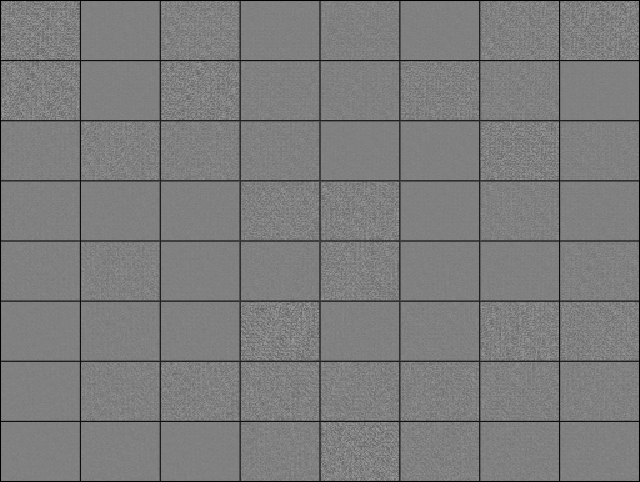
This pattern is drawn by a WebGL 2 fragment shader. Its source:

```glsl
#version 300 es
precision highp float;
// An 8 by 8 grid of mid-grey panels parted by thin black lines.
// Each panel holds fine monochrome grain; a hash of the panel's
// column and row sets how strong its grain is.

uniform vec2 u_resolution;
out vec4 fragColor;

float hash(vec2 p) {
    return fract(sin(dot(p, vec2(127.1, 311.7))) * 43758.5453);
}

// Sum of two hashes: triangular noise from -1 to 1
float grainNoise(vec2 p) {
    return hash(p) + hash(p + vec2(37.3, 91.7)) - 1.0;
}

void main() {
    // Canvas width is one unit
    vec2 p = gl_FragCoord.xy / u_resolution.x;
    float pixel = 1.0 / u_resolution.x;
    vec2 canvas = vec2(1.0, u_resolution.y / u_resolution.x);

    // Inset the grid so that the outer lines stay whole
    float halfLine = 0.0008;
    vec2 panelSize = (canvas - 2.0 * halfLine) / 8.0;
    vec2 grid = (p - halfLine) / panelSize;
    vec2 panel = clamp(floor(grid), 0.0, 7.0);

    // Grain, with its own strength in every panel
    float strength = hash(panel + vec2(5.2, 1.3));
    float amplitude = mix(0.018, 0.13, strength * strength);
    float grey = 0.503 + amplitude * grainNoise(floor(p * 512.0));

    // Dividing lines, smoothed over one pixel
    vec2 toLine = abs(grid - round(grid)) * panelSize;
    float lineDistance = min(toLine.x, toLine.y) - halfLine;
    float line = clamp(0.5 - lineDistance / pixel, 0.0, 1.0);

    fragColor = vec4(vec3(grey * (1.0 - line)), 1.0);
}
```
